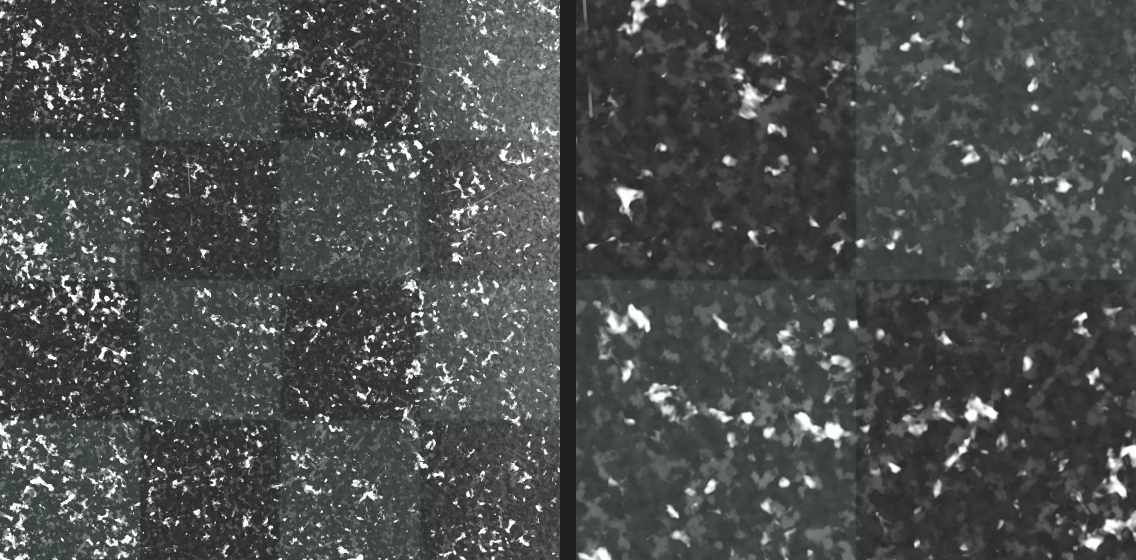
Left: the whole. Right: its middle third, enlarged.
Write a Shadertoy shader that draws this texture.

```glsl
// Worn slate floor: a 4 by 4 checkerboard with clustered white chips, dust, scratches and haze.

const float TILES = 4.0;                          // tiles across and down
const vec3 DARK_SLATE = vec3(0.192, 0.202, 0.192);
const vec3 LIGHT_SLATE = vec3(0.246, 0.266, 0.257);
const vec3 CHIP_WHITE = vec3(0.99, 0.995, 0.99);
const vec3 DUST_GREY = vec3(0.74, 0.75, 0.74);
const float TONE_VARIATION = 0.08;                // brightness spread between tiles
const float CLUSTER_SCALE = 7.0;
const float CHIP_SCALE = 112.0;
const float VEIN_SCALE = 30.0;
const float GRAIN_SCALE = 200.0;
const float GRAIN_AMOUNT = 0.10;
const float SPARSE_CUT = 0.80;                    // chip threshold outside clusters
const float DENSE_CUT = 0.615;                    // chip threshold inside clusters
const float HAZE_AMOUNT = 0.40;
const int SCRATCHES = 12;
const float SCRATCH_WIDTH = 0.0008;
const float PI = 3.14159265;
const mat2 TURN = mat2(0.8, 0.6, -0.6, 0.8);      // hides the noise lattice

float hash(vec2 p) {
    return fract(sin(dot(p, vec2(127.1, 311.7))) * 43758.5453);
}

float noise(vec2 p) {
    vec2 i = floor(p), f = fract(p);
    f = f * f * (3.0 - 2.0 * f);
    return mix(mix(hash(i), hash(i + vec2(1, 0)), f.x),
               mix(hash(i + vec2(0, 1)), hash(i + vec2(1, 1)), f.x), f.y);
}

// Three rotated octaves, normalised to 0..1
float fbm(vec2 p) {
    float sum = 0.0, weight = 0.5;
    for (int i = 0; i < 3; i++) {
        p = TURN * p + 17.3;
        sum += weight * noise(p);
        p *= 1.9;
        weight *= 0.5;
    }
    return sum / 0.875;
}

float segmentDistance(vec2 p, vec2 a, vec2 b) {
    vec2 ap = p - a, ab = b - a;
    return length(ap - ab * clamp(dot(ap, ab) / dot(ab, ab), 0.0, 1.0));
}

// 1 on light tiles, 0 on dark ones, smoothed over a pixel
float checker(vec2 p, float pixel) {
    vec2 edge = sin(p * TILES * PI) / (TILES * PI * pixel);
    edge = clamp(edge, -1.0, 1.0);
    return 0.5 + 0.5 * edge.x * edge.y;
}

// Thin broken lines, mostly on the right half
float scratches(vec2 p, float pixel) {
    float mark = 0.0;
    for (int i = 0; i < SCRATCHES; i++) {
        float k = float(i) + 1.0;
        vec2 start = vec2(sqrt(hash(vec2(k, 1.7))), hash(vec2(k, 5.3)));
        float angle = PI * hash(vec2(k, 8.9));
        float span = mix(0.05, 0.18, hash(vec2(k, 3.1)));
        vec2 end = start + span * vec2(cos(angle), sin(angle));
        float d = segmentDistance(p, start, end);
        float line = 1.0 - smoothstep(SCRATCH_WIDTH - 0.5 * pixel, SCRATCH_WIDTH + pixel, d);
        mark = max(mark, line * mix(0.2, 0.5, hash(vec2(k, 6.4))));
    }
    return mark * smoothstep(0.25, 0.65, noise(p * 60.0));
}

void mainImage(out vec4 fragColor, in vec2 fragCoord) {
    vec2 p = fragCoord / iResolution.xy;
    float pixel = 1.0 / min(iResolution.x, iResolution.y);
    float tileSeed = hash(floor(p * TILES) + 2.7);

    // Slate tone, cooler toward the left
    float light = checker(p, pixel);
    vec3 color = mix(DARK_SLATE, LIGHT_SLATE, light);
    color *= 1.0 + TONE_VARIATION * (tileSeed - 0.5);
    color += vec3(-0.010, 0.002, 0.005) * light * (1.0 - p.x);

    // Fine grain
    float grain = fbm(p * GRAIN_SCALE);
    color += GRAIN_AMOUNT * (grain - 0.5);

    // Wear gathers in loose patches, with a different amount per tile
    float cluster = mix(fbm(p * CLUSTER_SCALE + 4.6), fbm(p * CLUSTER_SCALE * 3.3), 0.45);
    cluster = smoothstep(0.36, 0.67, cluster + 0.07 * (tileSeed - 0.5));

    // Pale haze along the right side
    float haze = smoothstep(0.62, 1.08, p.x) * mix(0.45, 1.0, smoothstep(0.1, 0.6, p.y));
    haze *= 0.4 + fbm(p * 5.0 + 9.0);
    color = mix(color, DUST_GREY, clamp(HAZE_AMOUNT * haze * (0.2 + 1.5 * grain), 0.0, 1.0));

    // Dust specks
    float speck = smoothstep(0.50, 0.78, fbm(p * CHIP_SCALE * 1.35 + 41.0));
    color = mix(color, DUST_GREY, speck * (0.16 + 0.30 * cluster + 0.10 * light));

    // Scratches
    color = mix(color, DUST_GREY, scratches(p, pixel));

    // White chips, strung along branching veins
    vec2 warp = vec2(noise(p * 70.0), noise(p * 70.0 + 57.0)) - 0.5;
    vec2 q = p + 0.005 * warp;
    float vein = 1.0 - abs(2.0 * fbm(q * VEIN_SCALE + 12.0) - 1.0);
    float chip = fbm(q * CHIP_SCALE) + 0.22 * (vein - 0.83);
    float cut = mix(SPARSE_CUT, DENSE_CUT, cluster) + 0.015 * light;
    color = mix(color, CHIP_WHITE, smoothstep(cut - 0.12, cut + 0.09, chip));

    fragColor = vec4(clamp(color, 0.0, 1.0), 1.0);
}
```
